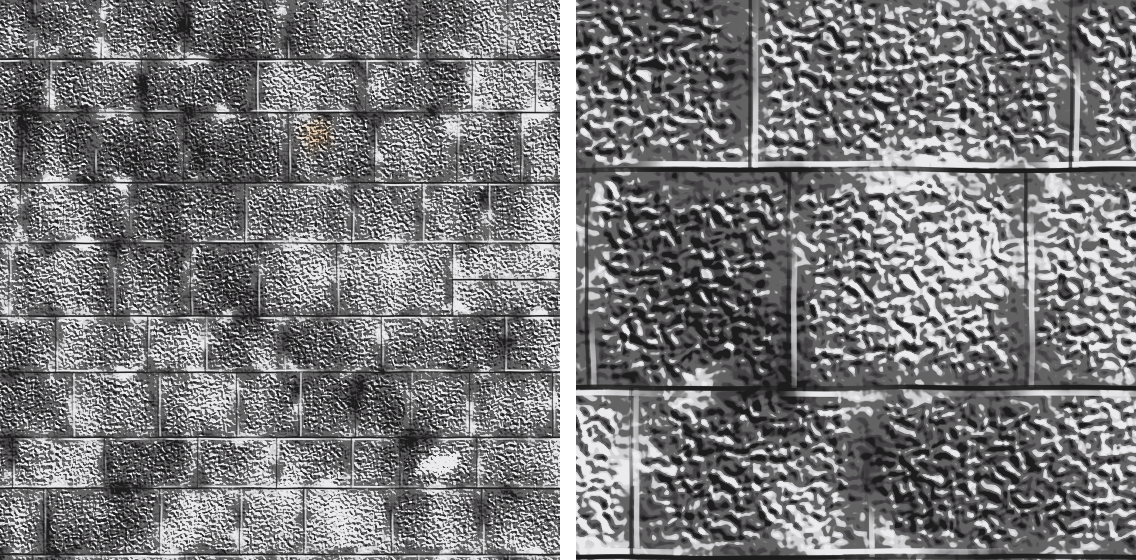
Left, the full canvas; right, a detail of the centre.
Give the GLSL for this texture, as a WebGL 1 fragment shader.

```glsl
precision highp float;
uniform vec2 u_resolution;

// Layout: lengths in canvas units, bond values per course in stone widths
const float COURSES = 9.0;
const mat3 BOND_COUNT = mat3(6, 6, 7, 6, 6, 6, 8, 7, 6);
const mat3 BOND_SHIFT = mat3(0.21, 0.71, 0.44, 0.46, 0.94, 0.3, 0.07, 0.25, 0.4);
const mat3 BOND_PEAK = mat3(0.8, 0.6, 0.6, 0.45, 0.0, 0.05, 0.4, 0.35, 0.2);
const float BOND_SWAY = 0.3;
const float JOINT_JITTER = 0.18;
const float BED_HALF = 0.0014;
const float HEAD_HALF = 0.001;
const float LIME_HALF = 0.0016;
const float LIME_OFFSET = 0.0034;
const float MARGIN = 0.018;
const vec2 SPLIT_AT = vec2(4.0, 0.9);  // course, x of the halved stone

// Surface
const vec2 CHISEL_SCALE = vec2(165.0, 180.0);
const float CHISEL_DEPTH = 1.15;
const float PATCH_GAIN = 0.75;
const float STREAK_GAIN = 0.55;
const vec2 SPLASH_AT = vec2(0.785, 0.173);
const vec2 RUST_AT = vec2(0.56, 0.755);
const vec3 SOOT = vec3(0.11);
const vec3 SHADE = vec3(0.27, 0.26, 0.27);
const vec3 STONE = vec3(0.39);
const vec3 LIME = vec3(0.82, 0.82, 0.83);
const vec3 WHITE = vec3(0.92, 0.92, 0.93);
const vec3 RUST = vec3(1.0, 0.88, 0.74);

vec2 hash2(vec2 p) {
  vec3 q = fract(p.xyx * vec3(0.1031, 0.1030, 0.0973));
  q += dot(q, q.yzx + 33.33);
  return fract((q.xx + q.yz) * q.zy);
}
float cornerDot(vec2 cell, vec2 f, vec2 corner) {
  return dot(hash2(cell + corner) * 2.0 - 1.0, f - corner);
}
float gradientNoise(vec2 p) {
  vec2 i = floor(p), f = fract(p), e = vec2(1.0, 0.0);
  vec2 w = f * f * f * (f * (f * 6.0 - 15.0) + 10.0);
  return mix(mix(cornerDot(i, f, e.yy), cornerDot(i, f, e.xy), w.x),
             mix(cornerDot(i, f, e.yx), cornerDot(i, f, e.xx), w.x), w.y);
}
float fbm(vec2 p) {
  float sum = 0.0, amp = 0.6;
  for (int i = 0; i < 5; i++) {
    sum += amp * gradientNoise(p);
    p = p * 2.03 + 17.3;
    amp *= 0.55;
  }
  return sum;
}
float relief(vec2 p) {
  p += 0.8 * vec2(gradientNoise(p * 0.5), gradientNoise(p * 0.5 + 19.0));
  return gradientNoise(p) + 0.35 * gradientNoise(p * 1.8 + 7.0);
}
// Bed joint heights from the top: tall and short courses alternate
float bedEdge(float i) {
  float alternate = mod(i, 2.0) < 0.5 ? -0.05 : 0.05;
  return (i + alternate - 0.05 + 0.09 * cos((i - 5.6) * 0.9)) / COURSES;
}
// bond holds count, shift and peak
float headEdge(float k, vec3 bond, float course) {
  float jitter = hash2(vec2(mod(k, bond.x) + 3.0, course * 7.0 + 11.0)).x - 0.5;
  return k + BOND_SWAY * cos(6.2832 * (k / bond.x - bond.z)) + JOINT_JITTER * jitter;
}
float line(float d, float halfWidth, float aa) {
  return 1.0 - smoothstep(halfWidth - aa, halfWidth + aa, abs(d));
}

void main() {
  vec2 uv = gl_FragCoord.xy / u_resolution;
  float aa = 0.7 / min(u_resolution.x, u_resolution.y);
  vec2 p = vec2(uv.x, 1.0 - uv.y);
  p += 0.0016 * vec2(gradientNoise(uv * 25.0), gradientNoise(uv * vec2(18.0, 4.0) + 40.0));

  // Course and its bond
  float row = 0.0;
  for (int i = 1; i < 10; i++) row += step(bedEdge(float(i)), p.y);
  float top = bedEdge(row), bottom = bedEdge(row + 1.0), course = mod(row, COURSES);
  vec3 bond = vec3(6.0, 0.0, 0.0);
  for (int j = 0; j < 3; j++)
    for (int i = 0; i < 3; i++)
      if (float(j * 3 + i) == course) bond = vec3(BOND_COUNT[j][i], BOND_SHIFT[j][i], BOND_PEAK[j][i]);

  // Stone within the course
  float x = p.x * bond.x - bond.y, k = floor(x);
  if (x < headEdge(k, bond, course)) k -= 1.0;
  else if (x >= headEdge(k + 1.0, bond, course)) k += 1.0;
  float left = (headEdge(k, bond, course) + bond.y) / bond.x;
  float right = (headEdge(k + 1.0, bond, course) + bond.y) / bond.x;
  if (course == SPLIT_AT.x && left < SPLIT_AT.y && right > SPLIT_AT.y) {
    float middle = mix(top, bottom, 0.5);
    if (p.y < middle) bottom = middle; else top = middle;
  }
  float stoneTone = hash2(vec2(mod(k, bond.x) + 31.0, course * 3.0 + 2.0)).x - 0.5;

  // Signed distances to the joints, chiselled face inside a smooth margin
  float bed = p.y - top < bottom - p.y ? p.y - top : p.y - bottom;
  float head = p.x - left < right - p.x ? p.x - left : p.x - right;
  float border = min(abs(bed), abs(head));
  float rough = smoothstep(0.004, MARGIN, border + 0.02 * gradientNoise(uv * 32.0));
  vec2 q = uv * CHISEL_SCALE;
  float chisel = CHISEL_DEPTH * (relief(q) - relief(q + vec2(0.27, 0.5)));

  // Weathering: soot, lime runs, crusts along the joints and a splash
  float crust = fbm(uv * 16.0 + 9.0);
  float weather = PATCH_GAIN * fbm(uv * 5.0 + 2.0) + STREAK_GAIN * fbm(uv * vec2(13.0, 2.0) + 60.0)
                + 0.12 * stoneTone + 0.12 * (uv.x - uv.y);
  float tone = chisel * mix(0.35, 1.0, rough) + weather - 0.01;
  tone += (1.0 - rough) * 1.3 * crust + 0.7 * max(crust - 0.1, 0.0);
  float splash = length((uv - SPLASH_AT) * vec2(1.0, 1.5)) + 0.07 * fbm(uv * 35.0);
  tone += 0.7 * (1.0 - smoothstep(0.02, 0.042, splash));
  vec3 color = mix(SOOT, SHADE, smoothstep(-0.46, -0.27, tone));
  color = mix(color, STONE, smoothstep(-0.24, -0.08, tone));
  color = mix(color, LIME, smoothstep(0.08, 0.26, tone));
  color = mix(color, WHITE, smoothstep(0.32, 0.46, tone));

  // Broken lime beside thin dark gaps
  float limeWear = smoothstep(-0.2, 0.2, gradientNoise(uv * 16.0 + 80.0) + weather);
  float gapWear = smoothstep(-0.3, 0.05, gradientNoise(uv * 11.0 + 33.0));
  float side = mod(row + step(bed, 0.0), 2.0) * 2.0 - 1.0;
  float lime = max(line(bed - side * LIME_OFFSET, LIME_HALF, aa), 0.8 * line(head - LIME_OFFSET, LIME_HALF, aa));
  color = mix(color, WHITE, lime * limeWear);
  color = mix(color, SOOT, line(head, HEAD_HALF, aa) * gapWear * 0.7);
  color = mix(color, SOOT, line(bed, BED_HALF, aa) * mix(0.5, 1.0, gapWear));
  float rust = 1.0 - smoothstep(0.005, 0.04, length(uv - RUST_AT) + 0.04 * crust);
  gl_FragColor = vec4(color * mix(vec3(1.0), RUST, rust), 1.0);
}
```
